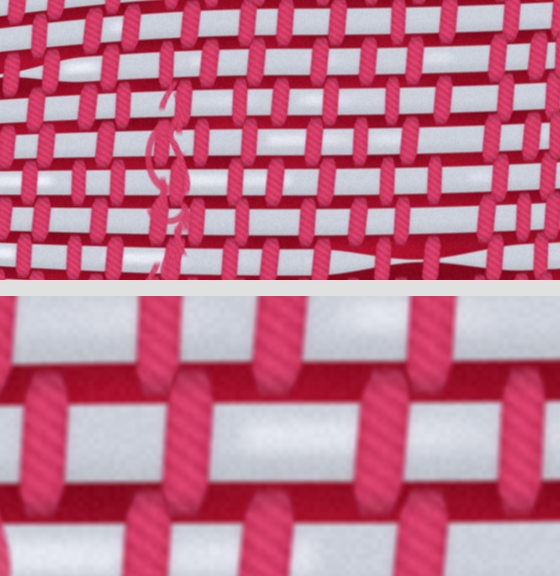
Top: the whole. Bottom: its middle third, enlarged.
This texture is drawn by a WebGL 2 fragment shader. Its source:

```glsl
#version 300 es
// Open weave of flat white strips held by paired, twisted pink threads over red gaps.
precision highp float;
uniform vec2 u_resolution;
out vec4 outColor;

const float TAU = 6.2831853;
const float ROW_PITCH = 0.1432;
const float STRIP_HALF = 0.047;
const float THREAD_PITCH = 0.1813;
const float THREAD_HALF = 0.027;
const float BLUR = 0.006;

const vec3 WHITE = vec3(0.80, 0.815, 0.855);
const vec3 GLINT = vec3(0.93, 0.94, 0.97);
const vec3 GAP_DARK = vec3(0.50, 0.03, 0.11);
const vec3 GAP_RED = vec3(0.70, 0.07, 0.19);
const vec3 PINK = vec3(0.87, 0.27, 0.44);
const vec3 PINK_SHADE = vec3(0.66, 0.11, 0.25);

float hash(vec2 p) {
  p = fract(p * vec2(0.1031, 0.1137));
  p += dot(p, p.yx + 33.33);
  return fract((p.x + p.y) * p.x * 37.0);
}

float noise(vec2 p) {
  vec2 i = floor(p), f = fract(p);
  f = f * f * (3.0 - 2.0 * f);
  return mix(mix(hash(i), hash(i + vec2(1, 0)), f.x),
             mix(hash(i + vec2(0, 1)), hash(i + vec2(1, 1)), f.x), f.y);
}

// Soft coverage: 1 where the signed distance is negative
float cover(float d, float soft) { return 1.0 - smoothstep(-soft, soft, d); }

// Row coordinate: the rows arch, and sag at the upper left
float rowCoord(vec2 p) {
  float left = max(1.04 - p.x, 0.0) / 0.96;
  float right = max(p.x - 1.04, 0.0) / 0.89;
  float bend = 0.057 * (1.24 - 1.83 * p.y) * left * left - 0.021 * right * right;
  return (p.y - bend - 0.078) / ROW_PITCH;
}

// Uneven thread spacing, one wave per family plus a wide gap at the right
float threadX(float i, float family) {
  float start = mix(0.099, 0.008, family);
  float wave = 0.029 * cos(mix(1.9, 1.795, family) * (i - mix(0.5, 2.9, family)));
  float wideGap = mix(0.091, 0.115, family) * exp(-1.2 * (i - 9.1) * (i - 9.1));
  return start + i * THREAD_PITCH + wave + wideGap;
}

// Strip half height, pinched where a strip is twisted
float stripHalf(float row, float x) {
  float h = STRIP_HALF;
  if (row == 6.0) h *= mix(0.1, 1.0, smoothstep(0.0, 0.38, abs(x - 1.5)));
  if (row == 1.0) h *= mix(0.15, 1.0, smoothstep(0.0, 0.3, x));
  return h;
}

vec3 yarn(float across, float along) {
  float round_ = sqrt(max(1.0 - across * across, 0.0));
  float twist = 0.5 + 0.5 * sin(TAU * (along / 0.024 - across * 0.8));
  return mix(PINK_SHADE, PINK, 0.35 + 0.5 * round_ + 0.25 * (twist - 0.5));
}

vec3 strips(vec3 col, vec2 p, float v) {
  float row = round(v), y = (v - row) * ROW_PITCH;
  float h = stripHalf(row, p.x);
  vec3 face = WHITE * (1.0 - 0.07 * smoothstep(0.0, 1.0, y / h));
  float shine = smoothstep(0.62, 0.9, noise(vec2(p.x * 7.0, row * 5.3)));
  shine *= cover(abs(y + 0.008) - 0.018, 0.015) * (1.0 - 0.35 * p.x);
  face = mix(face, GLINT, shine);
  return mix(col, face, cover(abs(y) - h, BLUR));
}

// One family crosses over every second row
vec3 threads(vec3 col, vec2 p, float v, float family) {
  float row = family + 2.0 * round((v - family) * 0.5);
  float along = (v - row) * ROW_PITCH;
  float ends = smoothstep(0.05, 0.092, abs(along));
  for (float i = -1.0; i < 12.0; i++) {
    float rnd = hash(vec2(i + 7.0, row + 11.0));
    float x = threadX(i, family) - 0.07 * (p.y - 0.51) + 0.014 * (rnd - 0.5);
    float w = THREAD_HALF * (0.9 + 0.25 * rnd) * (1.0 - 0.35 * ends);
    float dx = p.x - x + 0.08 * (rnd - 0.5) * along;
    float span = cover(abs(along) - 0.086, 0.009);
    col = mix(col, col * vec3(0.95, 0.72, 0.8), 0.6 * span * cover(abs(dx) - w, 0.017));
    vec3 tone = yarn(dx / w, along) * (1.0 - 0.2 * ends);
    col = mix(col, tone, span * cover(abs(dx) - w, BLUR));
  }
  return col;
}

float arc(vec2 q, vec2 radii, vec2 side) {
  float d = abs(length(q / radii) - 1.0) * min(radii.x, radii.y);
  return cover(d - 0.011, BLUR) * smoothstep(-0.02, 0.02, dot(q, side));
}

// Loose fibres and two stray loops down one column
vec3 tangle(vec3 col, vec2 p) {
  for (float i = 0.0; i < 16.0; i++) {
    float a = hash(vec2(i, 3.0)), b = hash(vec2(i, 19.0));
    float mid = 0.34 + 0.65 * i / 15.0;
    float spread = 0.06 + 0.2 * pow(mid, 6.0);
    float x = 0.63 - 0.06 * pow(mid, 5.0) + spread * (a - 0.5);
    float dx = p.x - x - 0.014 * sin(p.y * 28.0 + b * TAU) - (b - 0.5) * 0.5 * (p.y - mid);
    float m = cover(abs(dx) - 0.011, BLUR) * cover(abs(p.y - mid) - 0.05, 0.014);
    col = mix(col, yarn(dx / 0.015, p.y), 0.9 * m);
  }
  float loops = max(arc(p - vec2(0.61, 0.56), vec2(0.08, 0.115), vec2(-1, 0)),
                    arc(p - vec2(0.60, 0.745), vec2(0.06, 0.045), vec2(0, 1)));
  return mix(col, mix(PINK_SHADE, PINK, 0.8), 0.85 * loops);
}

void main() {
  vec2 p = vec2(gl_FragCoord.x, u_resolution.y - gl_FragCoord.y) / u_resolution.y;
  float v = rowCoord(p);
  float depth = smoothstep(0.3, 0.75, fract(v)) * 0.5 + 0.6 * noise(p * vec2(5, 9)) - 0.1;
  vec3 col = mix(GAP_DARK, GAP_RED, clamp(depth, 0.0, 1.0));
  col = strips(col, p, v);
  col = threads(col, p, v, 0.0);
  col = threads(col, p, v, 1.0);
  col = tangle(col, p);
  col += 0.03 * (noise(p * 160.0) - 0.5);
  outColor = vec4(col, 1.0);
}
```
